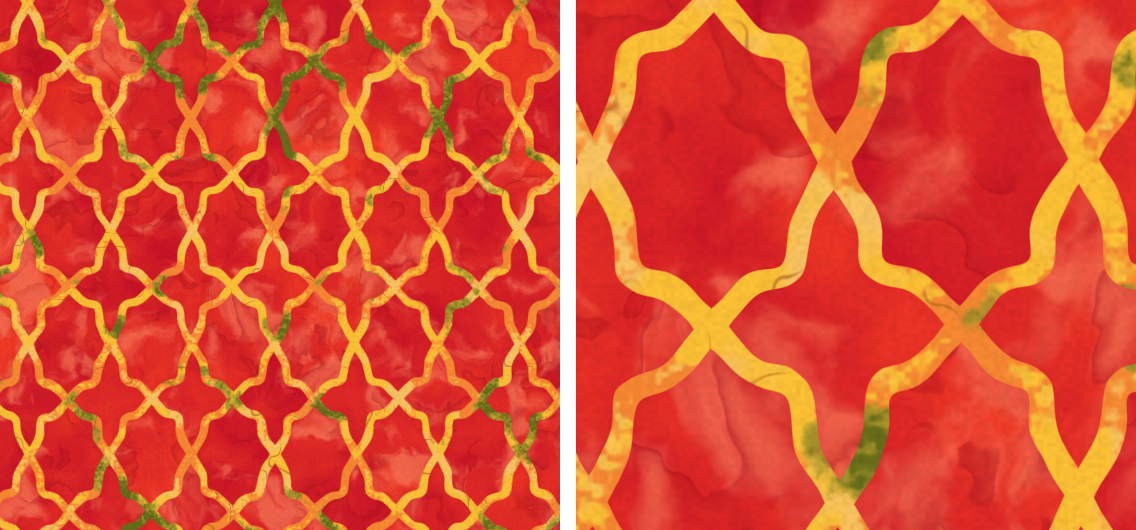
Left: the whole. Right: its middle third, enlarged.
This pattern is drawn by a Shadertoy shader. Its source:

```glsl
// Batik quatrefoil trellis: wavy gold lines cross on a diamond lattice over mottled red dye.
// One quarter cell is folded by symmetry and its edge is an implicit curve; layered
// value noise gives the dye clouds, tide marks, green stains and hand-drawn wobble.

// Lengths are fractions of the canvas height.
const vec2 CELL = vec2(0.1545, 0.2124);    // repeat size
const vec2 ORIGIN = vec2(0.1305, 0.778);   // centre of one large cell
const float HALF_WIDTH = 0.0080;           // half the line width
const float WOBBLE = 0.0085;               // hand-drawn drift of the lines
const float BOW = 0.06;                    // overall outward curve of an edge
const float LOBE = 0.24;                   // height of the lobe on an edge
const float LOBE_SPREAD = 0.145;           // breadth of that lobe

const vec3 CRIMSON = vec3(0.77, 0.07, 0.15);
const vec3 SCARLET = vec3(0.93, 0.22, 0.14);
const vec3 SALMON = vec3(0.95, 0.44, 0.32);
const vec3 WINE = vec3(0.62, 0.04, 0.10);
const vec3 GOLD = vec3(0.97, 0.74, 0.20);
const vec3 STRAW = vec3(0.96, 0.75, 0.37);
const vec3 ORANGE = vec3(0.95, 0.52, 0.19);
const vec3 OLIVE = vec3(0.62, 0.56, 0.16);
const vec3 MOSS = vec3(0.33, 0.38, 0.08);

float hash(vec2 p) {
    return fract(sin(dot(p, vec2(127.1, 311.7))) * 43758.5453);
}

float noise(vec2 p) {
    vec2 i = floor(p), f = fract(p);
    f = f * f * (3.0 - 2.0 * f);
    return mix(mix(hash(i), hash(i + vec2(1, 0)), f.x),
               mix(hash(i + vec2(0, 1)), hash(i + vec2(1, 1)), f.x), f.y);
}

float fbm(vec2 p) {
    float sum = 0.0, amp = 0.53;
    for (int i = 0; i < 4; i++) {
        sum += amp * noise(p);
        p = mat2(1.6, 1.2, -1.2, 1.6) * p + 17.3;
        amp *= 0.5;
    }
    return sum;
}

// x: signed distance to the nearest edge (negative in large cells),
// y: nearness to a crossing, zw: identity of the enclosing cell.
vec4 trellis(vec2 p) {
    vec2 g = (p - ORIGIN) / CELL;
    vec2 q = 2.0 * abs(g - floor(g + 0.5));
    float t = 0.5 * (q.y - q.x + 1.0);
    float s = (t - 0.5) / LOBE_SPREAD;
    float bump = LOBE * exp(-s * s);
    float f = q.x + q.y - 1.0 - BOW * sin(3.14159 * t) - bump;
    float slope = 3.14159 * BOW * cos(3.14159 * t) - 2.0 * s * bump / LOBE_SPREAD;
    vec2 grad = vec2(1.0 + 0.5 * slope, 1.0 - 0.5 * slope) * 2.0 / CELL;
    vec2 id = f < 0.0 ? floor(g + 0.5) : floor(g) + 0.5;
    return vec4(f / length(grad), smoothstep(0.36, 0.5, abs(t - 0.5)), id);
}

// Mottled red cloth; each cell takes the dye a little differently.
vec3 dyedCloth(vec2 p, vec2 id, float edge) {
    float cellTone = hash(id + 3.7);
    vec2 swirl = vec2(fbm(p * 11.0), fbm(p * 11.0 + 41.0)) - 0.5;
    vec2 w = p + 0.11 * swirl + 0.31 * id;
    float cloud = fbm(w * 15.0);
    float region = noise(p * 3.2 + 9.0);
    float tone = 0.50 + 0.55 * (cellTone - 0.5) + 0.5 * (region - 0.5) + 1.1 * (cloud - 0.5);
    vec3 col = mix(CRIMSON, SCARLET, clamp(tone, 0.0, 1.0));

    // Pale washed-out clouds
    float pale = smoothstep(0.48, 0.78, fbm(w * 19.0 + 70.0) + 0.16 * (region + cellTone - 1.0));
    col = mix(col, SALMON, 0.8 * pale);

    // Tide marks: sharp on one side, fading on the other
    float band = fract(fbm(w * 10.0 + 23.0) * 3.5);
    float tide = pow(band, 5.0) * (1.0 - smoothstep(0.92, 1.0, band));
    col = mix(col, WINE, 0.55 * tide * smoothstep(0.35, 0.65, noise(p * 17.0)));

    // Dye pooled along the lines
    float pool = exp(-max(edge, 0.0) / 0.007);
    return mix(col, CRIMSON, 0.3 * pool * noise(p * 28.0 + 5.0));
}

// Gold line with orange blush, green stains and fine cracks.
vec3 goldLine(vec2 p, float across) {
    float speck = noise(p * 230.0);
    vec3 col = mix(GOLD, STRAW, smoothstep(0.45, 0.7, fbm(p * 24.0 + 8.0)));
    float blush = fbm(p * 17.0 + 30.0) + 0.22 * (speck - 0.5) + 0.10 * across * across;
    col = mix(col, ORANGE, smoothstep(0.49, 0.66, blush));

    float stain = noise(p * 13.0 + 61.0) + 0.35 * (fbm(p * 60.0) - 0.5);
    col = mix(col, OLIVE, 0.9 * smoothstep(0.70, 0.80, stain));
    col = mix(col, MOSS, 0.8 * smoothstep(0.76, 0.94, stain + 0.16 * (speck - 0.5)));

    float crack = 1.0 - smoothstep(0.0, 0.035, abs(noise(p * 31.0 + 90.0) - 0.5));
    return mix(col, ORANGE * 0.7, 0.6 * crack * smoothstep(0.60, 0.75, noise(p * 19.0 + 12.0)));
}

void mainImage(out vec4 fragColor, in vec2 fragCoord) {
    vec2 p = fragCoord / iResolution.y;
    float pixel = 1.0 / iResolution.y;

    vec2 drift = vec2(noise(p * 13.0), noise(p * 13.0 + 50.0)) - 0.5;
    drift += 0.3 * (vec2(noise(p * 42.0), noise(p * 42.0 + 80.0)) - 0.5);
    vec4 cell = trellis(p + WOBBLE * drift);

    float halfWidth = HALF_WIDTH * (0.86 + 0.28 * noise(p * 45.0 + 20.0) + 0.12 * cell.y);
    float edge = abs(cell.x) - halfWidth;
    float line = 1.0 - smoothstep(-pixel, pixel, edge);

    vec3 cloth = dyedCloth(p, cell.zw, edge);
    vec3 col = mix(cloth, goldLine(p, abs(cell.x) / halfWidth), line);
    col *= 1.0 + 0.07 * (noise(p * 380.0) - 0.5);
    fragColor = vec4(clamp(col, 0.0, 1.0), 1.0);
}
```
